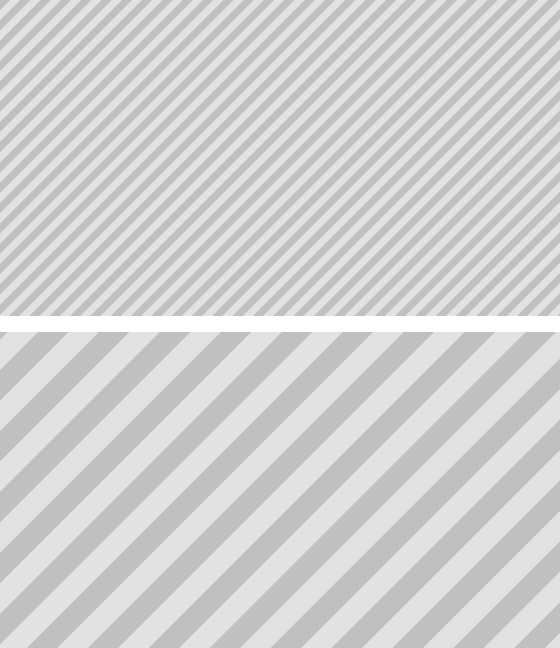
Top: the whole. Bottom: its middle third, enlarged.
Reproduce this pattern procedurally as a Shadertoy shader.

```glsl
// Even diagonal stripes in two light greys, rising to the right at 45 degrees.
// Distance across the stripes is folded into one repeat, and a signed distance
// to the band edge gives smooth coverage at any canvas size.

const vec3 LIGHT_GREY = vec3(0.886);
const vec3 DARK_GREY = vec3(0.753);
const float STRIPES_PER_HEIGHT = 22.0; // repeats per canvas height, across the stripes
const float DARK_SHARE = 0.5;          // dark part of each repeat

// Distance along the stripe normal for a given direction angle.
float distanceAcross(vec2 point, float angle) {
    return dot(point, vec2(cos(angle), sin(angle)));
}

// Signed distance to a band centred in each repeat; negative inside.
float bandDistance(float across, float period, float share) {
    float fromCentre = abs(fract(across / period - 0.5 * share + 0.5) - 0.5);
    return (fromCentre - 0.5 * share) * period;
}

// Antialiased coverage from a signed distance.
float coverage(float signedDistance, float pixelSize) {
    return clamp(0.5 - signedDistance / pixelSize, 0.0, 1.0);
}

void mainImage(out vec4 fragColor, in vec2 fragCoord) {
    // Height units, measured from the upper left corner.
    float pixelSize = 1.0 / iResolution.y;
    vec2 point = vec2(fragCoord.x, iResolution.y - fragCoord.y) * pixelSize;

    // Stripes
    float across = distanceAcross(point, radians(45.0));
    float edge = bandDistance(across, 1.0 / STRIPES_PER_HEIGHT, DARK_SHARE);
    vec3 color = mix(LIGHT_GREY, DARK_GREY, coverage(edge, pixelSize));

    fragColor = vec4(color, 1.0);
}
```
